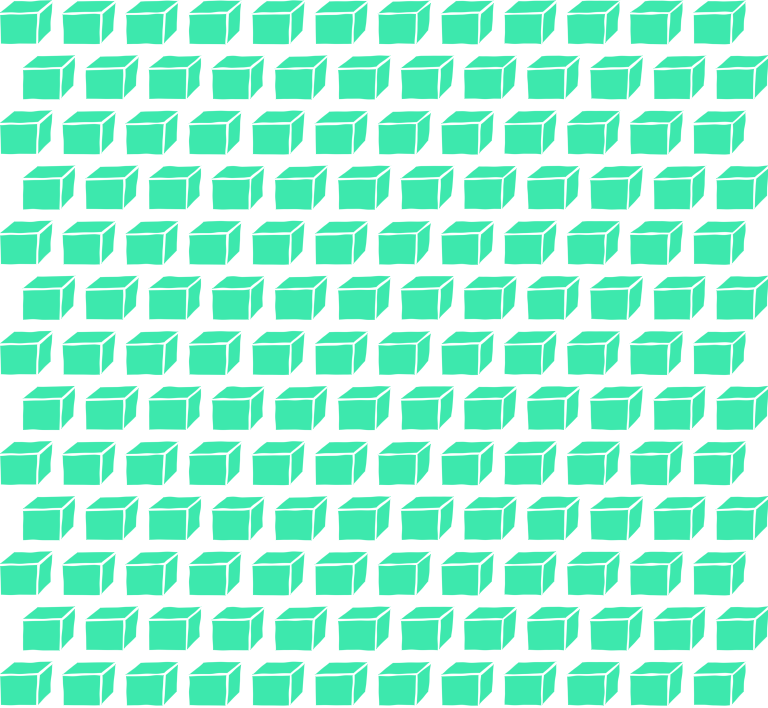
Reproduce this pattern procedurally as a WebGL 1 fragment shader.

```glsl
precision highp float;

uniform vec2 u_resolution;

// Lengths are in hundredths of the canvas width
#define COLUMNS 12.0
#define ROWS 13.0
#define PITCH vec2(8.21, 7.176)
#define ODD_ROW_SHIFT 2.99
#define MARGIN vec2(0.4, 0.5)
#define WOBBLE 0.13
#define WOBBLE_SCALE 0.75
#define GREEN vec3(0.24, 0.91, 0.68)
#define PAPER vec3(1.0)

float hash(vec2 p) {
  vec3 q = fract(vec3(p.xyx) * 0.1031);
  q += dot(q, q.yzx + 33.33);
  return fract((q.x + q.y) * q.z);
}

float valueNoise(vec2 p) {
  vec2 i = floor(p);
  vec2 f = fract(p);
  f = f * f * (3.0 - 2.0 * f);
  float low = mix(hash(i), hash(i + vec2(1.0, 0.0)), f.x);
  float high = mix(hash(i + vec2(0.0, 1.0)), hash(i + vec2(1.0)), f.x);
  return mix(low, high, f.y);
}

// Hand-cut unevenness, different for each seed
vec2 wobble(vec2 p, float seed) {
  vec2 q = p * WOBBLE_SCALE + vec2(seed * 17.0 + 40.0, 40.0);
  return WOBBLE * (vec2(valueNoise(q), valueNoise(q + vec2(0.0, 31.0))) - 0.5);
}

// Signed distance to the line a-b, negative on the inner side
float edge(vec2 p, vec2 a, vec2 b) {
  vec2 along = normalize(b - a);
  return dot(p - a, vec2(along.y, -along.x));
}

// Convex quad, corners clockwise with y pointing down
float quad(vec2 p, vec2 a, vec2 b, vec2 c, vec2 d) {
  return max(max(edge(p, a, b), edge(p, b, c)),
             max(edge(p, c, d), edge(p, d, a)));
}

// Three separate faces; the gaps between them form the white lines
float cube(vec2 p, float seed) {
  float top = quad(p + wobble(p, seed),
    vec2(0.03, 1.60), vec2(1.89, 0.09), vec2(6.72, 0.02), vec2(5.00, 1.47));
  float front = quad(p + wobble(p, seed + 1.0),
    vec2(0.00, 1.87), vec2(4.86, 1.76), vec2(4.73, 5.66), vec2(0.08, 5.62));
  float side = quad(p + wobble(p, seed + 2.0),
    vec2(5.15, 1.72), vec2(6.78, 0.32), vec2(6.52, 3.90), vec2(4.98, 5.52));
  return min(top, min(front, side));
}

void main() {
  float pixel = 100.0 / u_resolution.x;
  vec2 p = vec2(gl_FragCoord.x, u_resolution.y - gl_FragCoord.y) * pixel;
  p.y -= 0.07;

  // Staggered rows
  float row = floor((p.y + MARGIN.y) / PITCH.y);
  float odd = mod(row, 2.0);
  p.x -= odd * ODD_ROW_SHIFT;
  float column = floor((p.x + MARGIN.x) / PITCH.x);
  vec2 local = p - vec2(column, row) * PITCH;

  // Each column of either row type keeps its own slight irregularity
  float seed = 3.0 * (column + odd * COLUMNS);
  float coverage = 1.0 - smoothstep(-0.7 * pixel, 0.7 * pixel, cube(local, seed));

  // Only whole cubes are drawn
  coverage *= step(0.0, column) * step(column, COLUMNS - 1.0);
  coverage *= step(0.0, row) * step(row, ROWS - 1.0);

  gl_FragColor = vec4(mix(PAPER, GREEN, coverage), 1.0);
}
```
